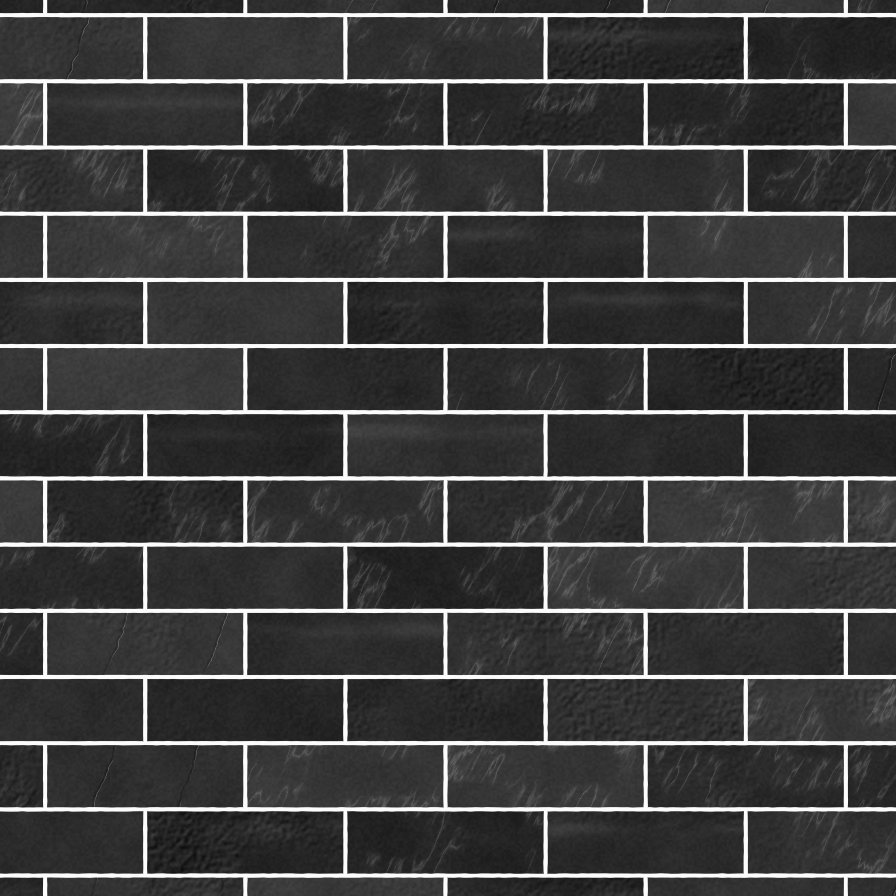
A WebGL 1 fragment shader for this texture:

```glsl
precision highp float;

uniform vec2 u_resolution;

const vec2 TILE_SIZE = vec2(0.2234, 0.07387);
const vec2 WALL_ORIGIN = vec2(0.1621, 0.0228);
const float JOINT_WIDTH = 0.0046;
const float JOINT_WEAR = 0.0005;
const vec3 JOINT_COLOR = vec3(0.99);
const vec3 SLATE_DARK = vec3(0.135);
const vec3 SLATE_LIGHT = vec3(0.235);
const float GRAIN_SCALE = 210.0;
const float GRAIN_STEP = 0.0016;
const float MOTTLE = 0.07;
const float SPECKLE = 0.035;
const float SHEEN = 0.07;
const float VEIN = 0.15;
const float CRACK_WIDTH = 0.0009;
const float CRACK_SLOPE = 0.35;

float hash(vec2 p) {
    vec3 q = fract(vec3(p.xyx) * 0.1031);
    q += dot(q, q.yzx + 33.33);
    return fract((q.x + q.y) * q.z);
}

float noise(vec2 p) {
    vec2 i = floor(p);
    vec2 f = fract(p);
    f = f * f * (3.0 - 2.0 * f);
    return mix(mix(hash(i), hash(i + vec2(1.0, 0.0)), f.x),
               mix(hash(i + vec2(0.0, 1.0)), hash(i + vec2(1.0, 1.0)), f.x), f.y);
}

float fbm(vec2 p) {
    float sum = 0.0;
    float amp = 0.5;
    for (int i = 0; i < 4; i++) {
        sum += amp * noise(p);
        p = p * 2.03 + 11.7;
        amp *= 0.5;
    }
    return sum;
}

// Difference of height towards a light at the upper left
float relief(vec2 p, vec2 seed) {
    vec2 toLight = vec2(-GRAIN_STEP, GRAIN_STEP);
    return noise(p * GRAIN_SCALE + seed) - noise((p + toLight) * GRAIN_SCALE + seed);
}

// Thin slanted wisps, gathered in patches
float veins(vec2 p, vec2 seed) {
    vec2 q = vec2(p.x - 0.5 * p.y, p.y);
    float ridge = 1.0 - abs(2.0 * fbm(q * vec2(75.0, 22.0) + seed) - 0.95);
    return pow(clamp(ridge, 0.0, 1.0), 14.0) * smoothstep(0.45, 0.75, noise(p * 28.0 + seed));
}

// Two split lines: a pale lip with a shadow beside it
float cracks(vec2 p, vec2 seed, float px) {
    float shade = 0.0;
    float width = max(CRACK_WIDTH, px * 0.7);
    for (int i = 0; i < 2; i++) {
        float side = float(i) * 2.0 - 1.0;
        float start = side * mix(0.03, 0.085, hash(seed + side));
        float wobble = 0.012 * (fbm(vec2(p.y * 55.0, side * 7.0) + seed) - 0.5);
        float d = p.x - start - CRACK_SLOPE * p.y - wobble;
        float worn = smoothstep(0.2, 0.65, noise(vec2(p.y * 90.0, side) + seed));
        shade += 0.17 * worn * (1.0 - smoothstep(0.0, width, abs(d)));
        shade -= 0.045 * (1.0 - smoothstep(0.0, width * 2.0, abs(d + width * 2.0)));
    }
    return shade;
}

vec3 slate(vec2 p, vec2 id, float px) {
    vec2 seed = 90.0 * vec2(hash(id + 3.1), hash(id + 8.7));
    float tone = hash(id + 21.3);
    float kind = hash(id + 47.9);
    float rough = hash(id + 71.5);
    vec3 color = mix(SLATE_DARK, SLATE_LIGHT, tone);

    // Cloudy mottling and fine grain
    float shade = MOTTLE * (fbm(p * 24.0 + seed) - 0.47);
    shade += SPECKLE * (noise(p * 390.0 + seed) - 0.5);
    float patches = smoothstep(0.25, 0.75, noise(p * 17.0 + seed + 5.0));
    shade += mix(0.02, 0.15, rough * rough * rough) * patches * relief(p, seed);

    // Surface character of each tile
    if (kind < 0.38) {
        shade += VEIN * veins(p, seed);
    } else if (kind < 0.56) {
        float band = (p.y - 0.012 - 0.004 * noise(p * 30.0 + seed)) / 0.009;
        shade += SHEEN * exp(-band * band) * noise(p * vec2(18.0, 90.0) + seed);
    } else if (kind < 0.7) {
        shade += cracks(p, seed, px);
    }
    return color + shade;
}

void main() {
    float px = 1.0 / u_resolution.y;
    vec2 uv = gl_FragCoord.xy * px;

    // Running bond: odd rows shift by half a tile
    vec2 grid = (uv - WALL_ORIGIN) / TILE_SIZE;
    grid.x += 0.5 * mod(floor(grid.y), 2.0);
    vec2 id = floor(grid);
    vec2 local = (fract(grid) - 0.5) * TILE_SIZE;

    // Joint with faintly chipped borders
    vec2 inset = 0.5 * TILE_SIZE - abs(local);
    float edge = min(inset.x, inset.y) - 0.5 * JOINT_WIDTH;
    edge -= JOINT_WEAR * (noise(uv * 160.0) - 0.5);
    float tileMask = smoothstep(-0.6 * px, 0.6 * px, edge);

    gl_FragColor = vec4(mix(JOINT_COLOR, slate(local, id, px), tileMask), 1.0);
}
```
